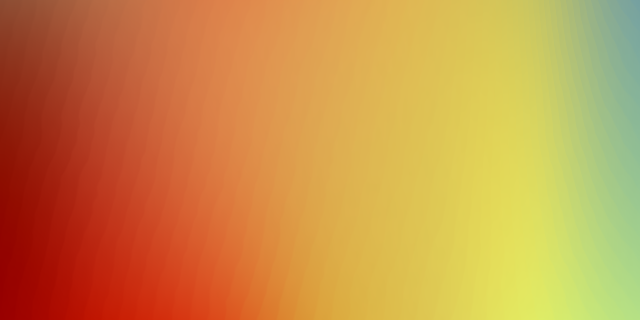
Write a WebGL 1 fragment shader that draws this background.

```glsl
precision highp float;

uniform vec2 u_resolution;

#define BAND_WIDTH 0.055
#define BAND_STRENGTH 0.42
#define BAND_EDGE 0.16
#define LEAN_LEFT 0.25
#define LEAN_RIGHT -0.7
#define WOBBLE 0.022
#define WOBBLE_SCALE 9.0
#define GRAIN 0.004

float hash(vec2 p) {
  return fract(sin(dot(p, vec2(127.1, 311.7))) * 43758.545);
}

float noise(vec2 p) {
  vec2 cell = floor(p);
  vec2 f = fract(p);
  f = f * f * (3.0 - 2.0 * f);
  float low = mix(hash(cell), hash(cell + vec2(1.0, 0.0)), f.x);
  float high = mix(hash(cell + vec2(0.0, 1.0)), hash(cell + 1.0), f.x);
  return mix(low, high, f.y);
}

// Cubic interpolation weight of a stop at distance d
float weight(float d) {
  d = abs(d);
  if (d < 1.0) return 1.0 + d * d * (1.5 * d - 2.5);
  if (d < 2.0) return 2.0 + d * (-4.0 + d * (2.5 - 0.5 * d));
  return 0.0;
}

// Smooth ramp through seven evenly spaced colours, x in 0..1
vec3 ramp(float x, vec3 a, vec3 b, vec3 c, vec3 d, vec3 e, vec3 f, vec3 g) {
  float t = clamp(x, 0.0, 1.0) * 6.0;
  vec4 sum = vec4(a, 1.0) * weight(t);
  sum += vec4(b, 1.0) * weight(t - 1.0);
  sum += vec4(c, 1.0) * weight(t - 2.0);
  sum += vec4(d, 1.0) * weight(t - 3.0);
  sum += vec4(e, 1.0) * weight(t - 4.0);
  sum += vec4(f, 1.0) * weight(t - 5.0);
  sum += vec4(g, 1.0) * weight(t - 6.0);
  return sum.rgb / sum.a;
}

// Three horizontal ramps joined by a vertical parabola
vec3 gradient(vec2 uv) {
  vec3 top = ramp(uv.x,
    vec3(0.55, 0.30, 0.20), vec3(0.72, 0.42, 0.27), vec3(0.86, 0.50, 0.29),
    vec3(0.88, 0.62, 0.32), vec3(0.87, 0.73, 0.33), vec3(0.78, 0.77, 0.38),
    vec3(0.46, 0.63, 0.63));
  vec3 middle = ramp(uv.x,
    vec3(0.55, 0.07, 0.01), vec3(0.74, 0.26, 0.15), vec3(0.86, 0.48, 0.26),
    vec3(0.87, 0.66, 0.31), vec3(0.87, 0.77, 0.33), vec3(0.86, 0.85, 0.37),
    vec3(0.57, 0.75, 0.58));
  vec3 bottom = ramp(uv.x,
    vec3(0.60, 0.00, 0.00), vec3(0.77, 0.10, 0.01), vec3(0.86, 0.28, 0.10),
    vec3(0.86, 0.63, 0.23), vec3(0.87, 0.78, 0.32), vec3(0.88, 0.92, 0.39),
    vec3(0.71, 0.88, 0.52));
  float y = uv.y;
  return bottom * (1.0 - y) * (1.0 - 2.0 * y)
       + middle * 4.0 * y * (1.0 - y)
       + top * y * (2.0 * y - 1.0);
}

// Soft sawtooth across wavy, slanted bands
float bands(vec2 p, float aspect) {
  float side = smoothstep(0.68, 0.98, p.x / aspect);
  float lean = mix(LEAN_LEFT, LEAN_RIGHT, side);
  float wave = noise(p * WOBBLE_SCALE) + 0.4 * noise(p * WOBBLE_SCALE * 4.0);
  float across = p.x - lean * p.y + WOBBLE * wave;
  float t = fract(across / BAND_WIDTH);
  return t - smoothstep(1.0 - BAND_EDGE, 1.0, t) - 0.5 + 0.5 * BAND_EDGE;
}

void main() {
  vec2 uv = gl_FragCoord.xy / u_resolution;
  float aspect = u_resolution.x / u_resolution.y;
  vec2 p = vec2(uv.x * aspect, uv.y);

  // Partly flatten the gradient inside each band
  float shift = bands(p, aspect) * BAND_WIDTH * BAND_STRENGTH / aspect;
  vec3 color = gradient(vec2(uv.x - shift, uv.y));

  // Faint uneven tone
  color += GRAIN * (noise(p * vec2(60.0, 24.0)) - 0.5);
  gl_FragColor = vec4(clamp(color, 0.0, 1.0), 1.0);
}
```
